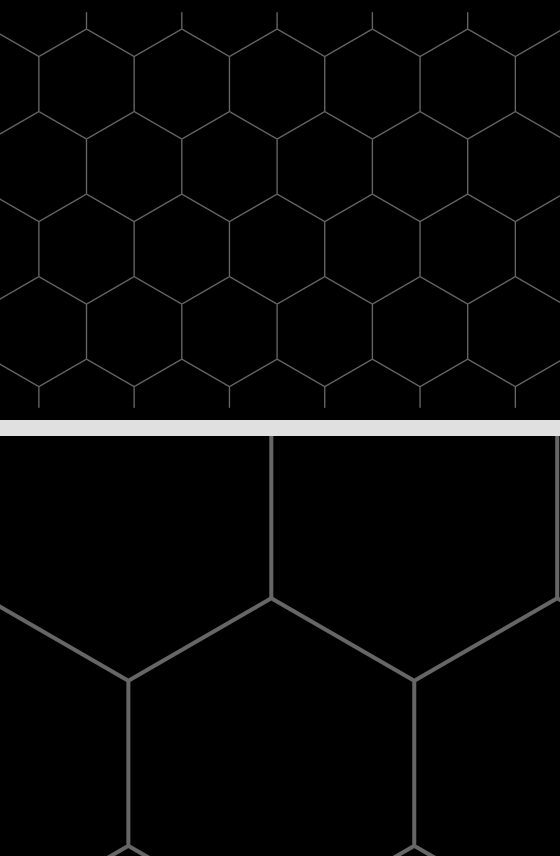
Top, the full canvas; bottom, a detail of the centre.
Give the GLSL for this pattern, as a Shadertoy shader.

```glsl
// Thin grey honeycomb outline on black, trimmed by a margin above and below.

// Lengths are fractions of the canvas height.
const float CELL_WIDTH = 0.2269;
const float LINE_WIDTH = 0.0032;
const float MARGIN = 0.029;
const vec2 CELL_CENTER = vec2(-0.0069, -0.0931);
const vec3 BACKGROUND = vec3(0.0);
const vec3 LINE_COLOR = vec3(0.4);

// Offset from the center of the nearest pointy-topped hexagon
vec2 hexLocal(vec2 p, float width) {
    vec2 period = width * vec2(1.0, sqrt(3.0));
    vec2 a = p - period * round(p / period);
    vec2 q = p - 0.5 * period;
    vec2 b = q - period * round(q / period);
    return dot(a, a) < dot(b, b) ? a : b;
}

// Distance from a point inside a hexagon to its outline
float hexEdgeDistance(vec2 local, float width) {
    local = abs(local);
    float reach = max(local.x, dot(local, vec2(0.5, 0.5 * sqrt(3.0))));
    return 0.5 * width - reach;
}

// Antialiased fill of a signed distance, negative inside
float coverage(float dist, float pixel) {
    return clamp(0.5 - dist / pixel, 0.0, 1.0);
}

void mainImage(out vec4 fragColor, in vec2 fragCoord) {
    float pixel = 1.0 / iResolution.y;
    vec2 p = (fragCoord - 0.5 * iResolution.xy) * pixel;

    // Honeycomb lines
    vec2 local = hexLocal(p - CELL_CENTER, CELL_WIDTH);
    float edge = hexEdgeDistance(local, CELL_WIDTH);
    float line = coverage(edge - 0.5 * LINE_WIDTH, pixel);

    // Top and bottom trim
    float band = coverage(abs(p.y) - (0.5 - MARGIN), pixel);

    fragColor = vec4(mix(BACKGROUND, LINE_COLOR, line * band), 1.0);
}
```
